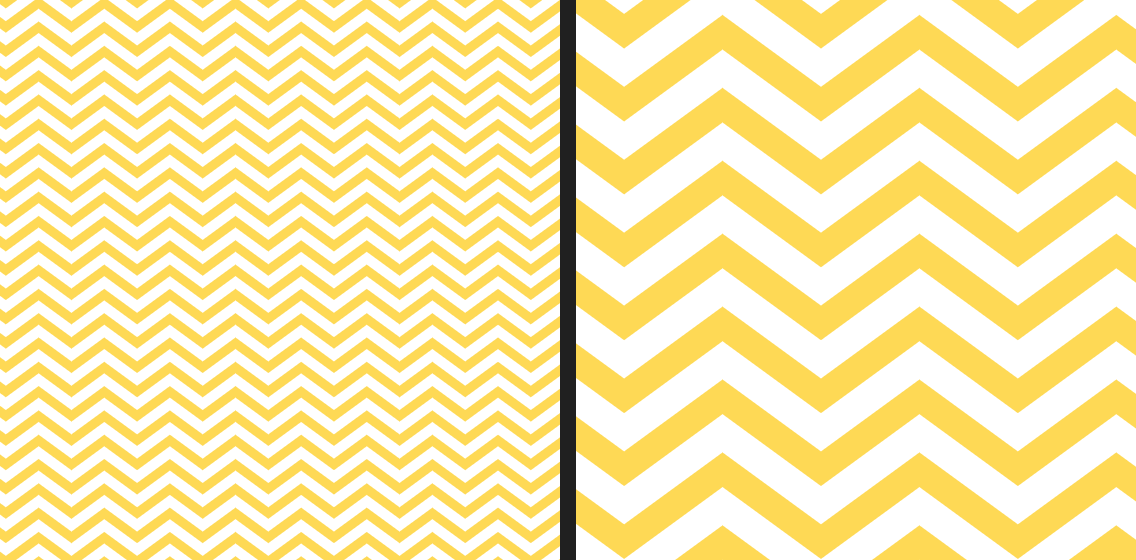
Left: the whole. Right: its middle third, enlarged.
A Shadertoy shader for this pattern:

```glsl
// Yellow zigzag chevron stripes on a plain white ground.

const vec3 GROUND_COLOR = vec3(1.0, 1.0, 1.0);
const vec3 STRIPE_COLOR = vec3(0.995, 0.85, 0.335);

const float REPEATS_ACROSS = 8.5333; // zigzag periods over the width
const float REPEATS_DOWN = 23.04;    // stripes over the height
const float PEAK_X = 0.069;          // first peak, from the left
const float PEAK_Y = 0.0384;         // top of that peak, from the upper edge
const float ZIGZAG_HEIGHT = 0.0428;  // drop from peak to valley
const float STRIPE_SHARE = 0.475;    // stripe thickness over stripe spacing

// Triangle wave: 0 at the peak, 1 at the valley.
float zigzag(float x) {
    return abs(2.0 * fract((x - PEAK_X) * REPEATS_ACROSS + 0.5) - 1.0);
}

// Signed distance to the nearest stripe, negative inside.
float stripeDistance(vec2 p) {
    float depth = 1.0 - p.y - PEAK_Y - ZIGZAG_HEIGHT * zigzag(p.x);
    float row = depth * REPEATS_DOWN - 0.5 * STRIPE_SHARE;
    float offset = abs(fract(row + 0.5) - 0.5) - 0.5 * STRIPE_SHARE;

    // Turn the vertical offset into a distance across the slanted edge.
    float slope = 2.0 * ZIGZAG_HEIGHT * REPEATS_ACROSS;
    return offset / REPEATS_DOWN / length(vec2(1.0, slope));
}

void mainImage(out vec4 fragColor, in vec2 fragCoord) {
    vec2 uv = fragCoord / iResolution.xy;
    float pixel = 1.0 / iResolution.y;

    // Soft edge about one pixel wide.
    float coverage = clamp(0.5 - stripeDistance(uv) / pixel, 0.0, 1.0);
    fragColor = vec4(mix(GROUND_COLOR, STRIPE_COLOR, coverage), 1.0);
}
```
